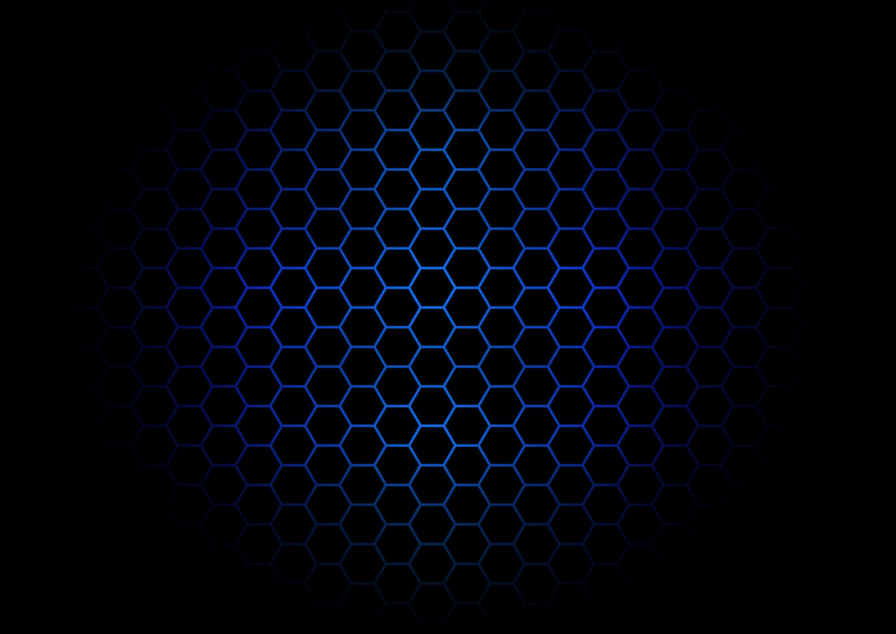
A WebGL 1 fragment shader for this background:

```glsl
precision highp float;
// Glowing blue honeycomb on black: flat-topped hexagon outlines from a
// two-lattice hexagon distance, tinted azure near the middle column and
// faded out by an elliptical spotlight with faint sine-wave shimmer.

uniform vec2 u_resolution;

// Lengths are fractions of the canvas height, measured from its centre.
#define CELL_PITCH   0.0622
#define CELL_STRETCH 1.016
#define GRID_ORIGIN  vec2(-0.0249, 0.0461)
#define LINE_HALF    0.0019
#define HALO_SIZE    0.0028
#define HALO_GAIN    0.16
#define SPOT_CENTRE  vec2(-0.008, 0.011)
#define SPOT_RADIUS  vec2(0.60, 0.51)
#define SHIMMER      0.10
#define AZURE        vec3(0.09, 0.41, 0.88)
#define ROYAL        vec3(0.06, 0.13, 0.78)
#define BACKDROP     vec3(0.0, 0.0, 0.005)

// Distance to the nearest outline of hexagons with unit vertical pitch.
float hexEdgeDistance(vec2 q) {
  vec2 period = vec2(1.7320508, 1.0);
  vec2 a = mod(q + 0.5 * period, period) - 0.5 * period;
  vec2 b = mod(q, period) - 0.5 * period;
  vec2 local = abs(dot(a, a) < dot(b, b) ? a : b);
  return 0.5 - max(local.y, dot(local, vec2(0.8660254, 0.5)));
}

// Elliptical light that is full in the middle and gone at its rim.
float spotlight(vec2 p) {
  float radius = length((p - SPOT_CENTRE) / SPOT_RADIUS);
  return 1.0 - smoothstep(0.28, 1.04, radius);
}

// Broad soft bands of brightness across the mesh.
float shimmer(vec2 p) {
  vec2 wave = cos((p - GRID_ORIGIN) * vec2(23.5, 26.2));
  return 1.0 + SHIMMER * (0.6 * wave.x + wave.y - 0.6);
}

void main() {
  vec2 p = (gl_FragCoord.xy - 0.5 * u_resolution) / u_resolution.y;
  float pixel = 1.0 / u_resolution.y;

  // Honeycomb line with an antialiased core and a small halo
  vec2 grid = (p - GRID_ORIGIN) / (CELL_PITCH * vec2(CELL_STRETCH, 1.0));
  float d = hexEdgeDistance(grid) * CELL_PITCH;
  float core = 1.0 - smoothstep(LINE_HALF - pixel, LINE_HALF + pixel, d);
  float halo = HALO_GAIN * exp(-d / HALO_SIZE);
  float line = mix(halo, 1.0, core);

  // Azure along the middle column, royal blue towards the sides
  float side = smoothstep(0.0, 0.40, abs(p.x - GRID_ORIGIN.x));
  vec3 tint = mix(AZURE, ROYAL, side);

  vec3 color = BACKDROP + tint * line * spotlight(p) * shimmer(p);
  gl_FragColor = vec4(color, 1.0);
}
```
